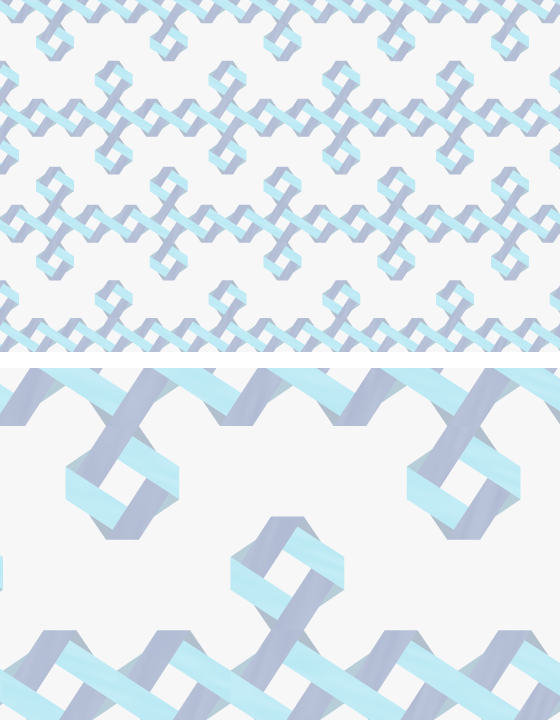
Top, the full canvas; bottom, a detail of the centre.
Reproduce this pattern procedurally as a Shadertoy shader.

```glsl
// Staggered rows of cross-shaped chains woven from folded pale blue and lavender ribbons.
#define CELLS_ACROSS 14.77   // knot cells over the canvas width
#define CROSS_PERIOD 3.0     // cells between crosses along a row
#define ROW_PERIOD 5.785     // cells between rows of equal phase
#define ROW_A vec2(0.0, 0.394)
#define ROW_B vec2(1.45, 3.384)
#define TILT 0.576           // ribbon angle in radians
#define HALF_WIDTH 0.121     // half the ribbon width, in cells
#define STREAK 0.045         // strength of the paper streaks
#define PAPER vec3(0.97)
#define BLUE vec3(0.75, 0.92, 0.96)
#define LAVENDER vec3(0.71, 0.75, 0.84)
#define FOLD_GREY vec3(0.70, 0.75, 0.80)

float hash(vec2 p) {
    return fract(sin(dot(p, vec2(127.1, 311.7))) * 43758.5);
}

float valueNoise(vec2 p) {
    vec2 i = floor(p), f = fract(p);
    f = f * f * (3.0 - 2.0 * f);
    return mix(mix(hash(i), hash(i + vec2(1, 0)), f.x),
               mix(hash(i + vec2(0, 1)), hash(i + vec2(1, 1)), f.x), f.y);
}

// One pinwheel knot: four ribbon arms around a tilted square hole.
vec3 knot(vec2 q, vec2 seed, vec3 background) {
    float c = cos(TILT), s = sin(TILT);
    float offset = 0.5 * s;               // makes arms line up between cells
    float inner = offset - HALF_WIDTH;
    float outer = offset + HALF_WIDTH;
    float foldHeight = (0.5 - s * inner) / c - outer;
    for (int i = 0; i < 4; i++) {
        float across = dot(q, vec2(c, -s));
        float along = dot(q, vec2(s, c));
        bool isBlue = (i % 2) == 1;

        // Flat ribbon with faint slanted streaks
        if (abs(across + offset) < HALF_WIDTH && along > -inner) {
            vec2 grain = vec2(across * 17.0 + along * 4.0, along * 2.5);
            float tone = valueNoise(grain + seed * 7.3 + float(i) * 19.0) - 0.5;
            vec3 tint = isBlue ? vec3(1.0, 0.35, 0.25) : vec3(0.8, 0.7, 0.5);
            return (isBlue ? BLUE : LAVENDER) + STREAK * tone * tint;
        }

        // Small shaded triangle where the ribbon turns over
        vec2 corner = vec2(across + inner, along - outer);
        if (min(corner.x, corner.y) > 0.0 && corner.x / 0.25 + corner.y / foldHeight < 1.0)
            return isBlue ? mix(FOLD_GREY, BLUE, 0.33) : FOLD_GREY;

        q = vec2(q.y, -q.x);              // next quarter turn
    }
    return background;
}

// A chain along the row, with one extra knot above and below each cross.
vec3 chainRows(vec2 p, vec2 origin, vec3 background) {
    p -= origin;
    float row = floor(p.y / ROW_PERIOD + 0.5);
    p.y -= row * ROW_PERIOD;
    vec2 cell = floor(p + 0.5);
    bool isCross = mod(cell.x + 0.5, CROSS_PERIOD) < 1.0;
    bool filled = cell.y == 0.0 || (abs(cell.y) == 1.0 && isCross);
    vec2 seed = cell + vec2(origin.x, row * 5.0);
    return filled ? knot(p - cell, seed, background) : background;
}

void mainImage(out vec4 fragColor, in vec2 fragCoord) {
    // Average a 4 by 4 grid of samples for smooth edges
    vec3 sum = vec3(0.0);
    for (int i = 0; i < 16; i++) {
        vec2 jitter = (vec2(i % 4, i / 4) + 0.5) / 4.0 - 0.5;
        vec2 p = (fragCoord + jitter) / iResolution.x * CELLS_ACROSS;
        vec3 color = chainRows(p, ROW_A, PAPER);
        sum += chainRows(p, ROW_B, color);
    }
    fragColor = vec4(sum / 16.0, 1.0);
}
```
